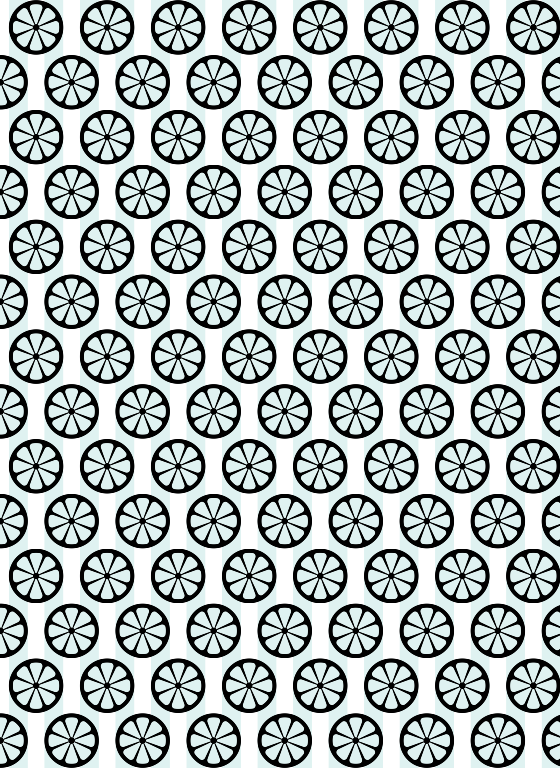
Give the GLSL for this pattern, as a WebGL 2 fragment shader.

```glsl
#version 300 es
precision highp float;

uniform vec2 u_resolution;
out vec4 fragColor;

const float ROWS = 14.0;
const float PITCH = 1.295; // column spacing, in row heights
const float TAU = 6.2831853;

// Intersection of two shapes with a rounded corner of radius k
float roundMax(float a, float b, float k) {
    return min(max(a, b), -k) + length(max(vec2(a, b) + k, 0.0));
}

// One of eight petals: a wedge with a rounded outer end
float petalDistance(vec2 p) {
    float sector = TAU / 8.0;
    float angle = atan(p.y, p.x);
    angle -= sector * floor(angle / sector + 0.5);
    float r = length(p);
    vec2 q = r * vec2(cos(angle), abs(sin(angle)));
    float halfAngle = radians(19.5);
    float wedge = q.y * cos(halfAngle) - q.x * sin(halfAngle) + 0.006;
    float petal = roundMax(wedge, r - 0.422, 0.07);
    return max(petal, 0.06 - r);
}

float coverage(float d, float pixel) {
    return 1.0 - smoothstep(-0.5 * pixel, 0.5 * pixel, d);
}

void main() {
    float pixel = ROWS / u_resolution.y;
    vec2 p = gl_FragCoord.xy * pixel;
    p.x -= 0.0105;

    vec3 pale = vec3(0.875, 0.95, 0.945);
    vec3 ink = vec3(0.0);

    // White stripes run through the disc centres
    float stripe = PITCH * 0.5;
    float stripeX = abs(p.x - stripe * floor(p.x / stripe + 0.5));
    vec3 color = mix(pale, vec3(1.0), coverage(stripeX - 0.235 * stripe, pixel));

    // Every other row is shifted by half a column
    float row = floor(p.y);
    float x = p.x - mod(row, 2.0) * stripe;
    vec2 cell = vec2(x - PITCH * floor(x / PITCH + 0.5), p.y - row - 0.5);

    // Dark disc with pale petals
    color = mix(color, ink, coverage(length(cell) - 0.497, pixel));
    color = mix(color, pale, coverage(petalDistance(cell), pixel));

    fragColor = vec4(color, 1.0);
}
```
